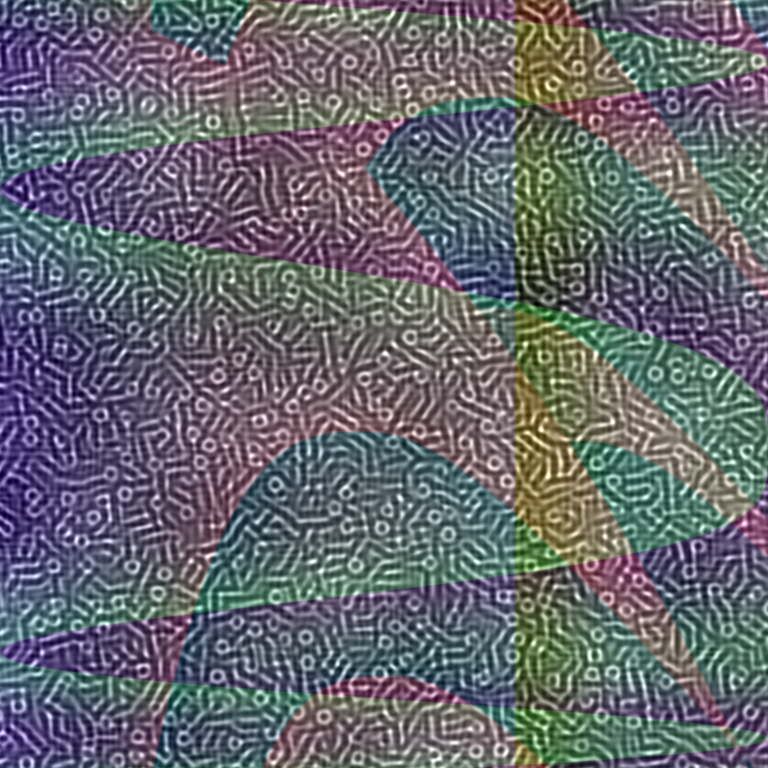
Give the GLSL for this background, as a WebGL 2 fragment shader.

```glsl
#version 300 es
precision highp float;
// Woven labyrinth relief tinted by three independent colour channels.
// Red jumps across arches, green wraps along a chirped wave, blue breaks at
// a vertical seam; cellular wave packets of varied strength form the worms.

#define WORM_CELLS 44.0
#define WORM_CYCLES 1.5
#define WORM_CONTRAST 0.155
#define RING_SHARE 0.25
#define HATCH_CYCLES 105.0
#define HATCH_CONTRAST 0.04
#define RED_JUMP 0.24
#define RED_FADE 0.075
#define GREEN_RANGE 0.22
#define SEAM_X 0.671

uniform vec2 u_resolution;
out vec4 outColor;

float hash(vec2 cell) {
    vec3 q = fract(cell.xyx * vec3(0.1031, 0.1030, 0.0973));
    q += dot(q, q.yzx + 33.33);
    return fract((q.x + q.y) * q.z);
}

float valueNoise(vec2 p) {
    vec2 cell = floor(p), f = fract(p);
    f = f * f * (3.0 - 2.0 * f);
    float low = mix(hash(cell), hash(cell + vec2(1, 0)), f.x);
    float high = mix(hash(cell + vec2(0, 1)), hash(cell + vec2(1, 1)), f.x);
    return mix(low, high, f.y);
}

// Smooth step over about one pixel around d = 0
float edge(float d) {
    float w = max(fwidth(d), 1e-5);
    return smoothstep(-w, w, d);
}

// Signed colour jump across d = 0, fading with distance from the edge
float jump(float d) {
    float slope = length(vec2(dFdx(d), dFdy(d))) * u_resolution.y;
    return (edge(d) - 0.5) * exp(-abs(d) / (clamp(slope, 0.5, 2.5) * RED_FADE));
}

// Height above a lopsided arch: cubic left flank, hyperbolic right flank
float aboveArch(vec2 p, vec2 apex, float steepness) {
    float left = max(apex.x - p.x, 0.0), right = max(p.x - apex.x, 0.0);
    float drop = steepness * left * left * left
               + sqrt(0.04 + 1.44 * right * right) - 0.2;
    return p.y - apex.y + drop;
}

// Height above a slightly bowed falling line
float aboveSlope(vec2 p, vec2 start, float fall, float span) {
    float t = p.x - start.x;
    return p.y - start.y + fall * t - 0.95 * t * (span - t);
}

float redChannel(vec2 p) {
    float sum = jump(aboveArch(p, vec2(0.477, 0.438), 20.6));
    sum -= jump(aboveArch(p, vec2(0.508, 0.120), 26.0));

    // Sail between the upper arch and the long diagonal
    float sail = max(aboveArch(p, vec2(0.651, 0.873), 17.0),
                     -aboveSlope(p, vec2(0.475, 0.779), 1.54, 0.482));
    float inside = 1.0 - edge(sail);
    float lensTop = jump(aboveArch(p, vec2(0.640, 0.600), 17.0));
    float lensBottom = jump(aboveArch(p, vec2(0.760, 0.425), 17.0));
    sum += jump(sail) + inside * (lensBottom - lensTop);

    // Falling lines in the upper right corner
    sum -= jump(aboveSlope(p, vec2(0.736, 1.0), 1.36, 0.264));
    sum -= jump(aboveSlope(p, vec2(0.950, 1.0), 1.30, 0.050));

    // Cut facet at the upper left
    float facet = max(0.197 - p.x, 0.9 * (0.96 - 0.48 * (p.x - 0.2) - p.y));
    facet = max(facet, p.x - 0.293 - 0.39 * (p.y - 0.915));
    sum += jump(facet);
    float leftDim = 0.09 * (1.0 - smoothstep(0.0, 0.35, p.x));
    return 0.415 - leftDim + RED_JUMP * clamp(sum, -0.5, 0.5);
}

float greenChannel(vec2 p) {
    // The wave oscillates faster away from its widest lobe
    float d = p.y - 0.44;
    float phase = d > 0.0 ? d * (4.2 + 18.6 * d) : d * (1.5 + 42.8 * d);
    float offset = p.x - 0.5 - 0.5 * cos(phase);
    float leftDim = 0.06 * (1.0 - smoothstep(0.0, 0.2, p.x));
    return 0.31 - leftDim + GREEN_RANGE * (offset + 1.0 - edge(offset));
}

float blueChannel(vec2 p) {
    float left = 0.435 + 0.5 * (p.x - 0.38) * (p.x - 0.38);
    float right = 0.27 + 0.19 * smoothstep(SEAM_X, 0.84, p.x);
    return mix(left, right, edge(p.x - SEAM_X));
}

// Sum of straight and ring-shaped wave packets, mostly on eight headings
float worms(vec2 p) {
    vec2 home = floor(p);
    float sum = 0.0, energy = 0.0;
    for (int i = 0; i < 25; i++) {
        vec2 cell = home + vec2(i % 5, i / 5) - 2.0;
        vec2 d = p - cell - vec2(hash(cell + 7.0), hash(cell + 31.0));
        float spin = 8.0 * hash(cell + 53.0);
        float heading = 0.7854 * (floor(spin) + 0.4 * fract(spin));
        float along = dot(d, vec2(cos(heading), sin(heading)));
        bool ring = hash(cell + 91.0) < RING_SHARE;
        float turn = ring ? length(d) * WORM_CYCLES + 0.5
                          : along * WORM_CYCLES + hash(cell + 113.0);
        float strength = 0.4 + 1.1 * hash(cell + 137.0);
        float weight = strength * exp(-2.8 * dot(d, d));
        sum += weight * cos(6.2832 * turn);
        energy += weight * weight;
    }
    float wave = 1.75 * sum * inversesqrt(energy + 0.25);
    return wave + 0.22 * (wave * wave - 1.0);
}

void main() {
    vec2 p = gl_FragCoord.xy / u_resolution;
    vec3 tint = vec3(redChannel(p), greenChannel(p), blueChannel(p));
    vec2 threads = sin(6.2832 * HATCH_CYCLES * p + 5.0 * valueNoise(p * 30.0));
    threads *= vec2(valueNoise(p * 40.0 + 5.0), valueNoise(p * 40.0 + 71.0)) * 1.6;
    float relief = WORM_CONTRAST * worms(p * WORM_CELLS)
                 + HATCH_CONTRAST * (threads.x + threads.y)
                 + 0.11 * (valueNoise(p * 9.0 + 17.0) - 0.5);
    outColor = vec4(clamp(tint + relief, 0.0, 1.0), 1.0);
}
```
